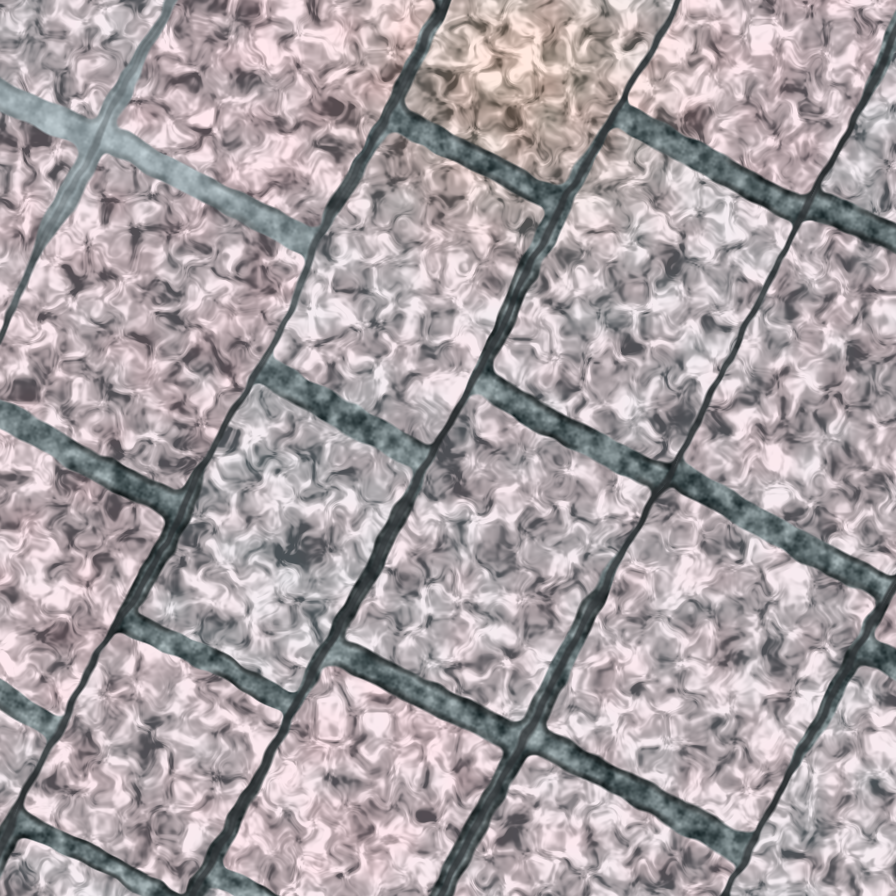
Reproduce this texture procedurally as a Shadertoy shader.

```glsl
// Speckled granite setts laid in slanting columns, with broad mortar joints
// across and narrow dark cracks between columns. Each sett is a rounded box in
// a rotated frame; layered value noise gives the grain, wear and mortar.

#define AXIS vec2(0.883, 0.470)      // across the columns, y pointing down
#define ROUNDING 0.010
#define BROAD_JOINT 0.0155           // half width of cross joints
#define CRACK vec2(0.0035, 0.0120)   // half width range of column joints
#define GRAIN 62.0
#define CONTRAST 1.55
#define RUST_SPOT vec2(0.58, 0.92)
#define STONE_DARK vec3(0.31, 0.31, 0.33)
#define STONE_MID vec3(0.66, 0.625, 0.64)
#define STONE_LIGHT vec3(0.97, 0.92, 0.94)
#define MORTAR_DARK vec3(0.37, 0.42, 0.43)
#define MORTAR_PALE vec3(0.62, 0.67, 0.69)

// Per column: left edge, phase of the cross joints, sett length
const float EDGE[7] = float[7](-0.09, 0.172, 0.445, 0.665, 0.905, 1.186, 1.43);
const float PHASE[6] = float[6](0.089, 0.082, 0.228, 0.122, 0.111, 0.180);
const float PITCH[6] = float[6](0.270, 0.324, 0.320, 0.340, 0.340, 0.340);

float hash(vec2 p) {
    vec3 q = fract(vec3(p.xyx) * 0.1031);
    q += dot(q, q.yzx + 33.33);
    return fract((q.x + q.y) * q.z);
}

float noise(vec2 p) {
    vec2 i = floor(p), f = fract(p);
    f = f * f * (3.0 - 2.0 * f);
    return mix(mix(hash(i), hash(i + vec2(1, 0)), f.x),
               mix(hash(i + vec2(0, 1)), hash(i + vec2(1, 1)), f.x), f.y);
}

float fbm(vec2 p) {
    float sum = 0.0, amp = 0.5;
    for (int i = 0; i < 3; i++) {
        sum += amp * noise(p);
        p = mat2(1.6, 1.2, -1.2, 1.6) * p + 17.3;
        amp *= 0.55;
    }
    return sum / 0.926;
}

float roundBox(vec2 p, vec2 halfSize) {
    vec2 q = abs(p) - halfSize + ROUNDING;
    return length(max(q, 0.0)) + min(max(q.x, q.y), 0.0) - ROUNDING;
}

vec3 stoneColor(vec2 uv, vec2 id, float d) {
    // Curled grain: fine noise displaced by coarser noise
    vec2 g = uv * GRAIN + 40.0 * id;
    vec2 curl = vec2(noise(g * 0.9 + 5.0), noise(g * 0.9 + 71.0)) - 0.5;
    float tone = 0.57 + CONTRAST * (fbm(g + 1.6 * curl) - 0.5);
    tone += 0.22 * (noise(g * 3.1 + curl) - 0.5);
    // Gray mineral patches and slow differences between setts
    tone -= 0.20 * smoothstep(0.55, 0.85, noise(g * 0.42 + 9.0));
    tone += 0.07 * (hash(id + 3.7) - 0.5) + 0.10 * (noise(uv * 6.0) - 0.5);
    tone += 0.05 * smoothstep(-0.022, -0.004, d);
    tone = clamp(tone, 0.0, 1.0);
    vec3 c = mix(STONE_DARK, STONE_MID, smoothstep(0.0, 0.5, tone));
    c = mix(c, STONE_LIGHT, smoothstep(0.42, 1.0, tone));
    // Pink cast, stronger on some setts, and one warm stain
    float pink = hash(id + 11.0) - 0.35 + 0.8 * (noise(g * 0.5) - 0.5);
    c += vec3(0.035, -0.015, -0.012) * pink;
    vec2 r = uv - RUST_SPOT;
    return c + vec3(0.05, -0.01, -0.07) * exp(-45.0 * dot(r, r));
}

vec3 mortarColor(vec2 uv, float d, float seam) {
    float pale = (1.0 - smoothstep(0.15, 0.55, uv.x)) * smoothstep(0.4, 0.85, uv.y);
    vec3 c = mix(MORTAR_DARK, MORTAR_PALE, pale);
    float grit = fbm(uv * 75.0);
    c += (grit - 0.48) * mix(0.75, 0.35, pale);
    // Dark gaps beside the stones and along the column seams
    float gap = (1.0 - smoothstep(0.002, 0.009, d)) * smoothstep(0.3, 0.65, noise(uv * 19.0));
    float crack = 1.0 - smoothstep(0.002, 0.006, seam);
    c *= 1.0 - (0.5 - 0.3 * pale) * gap;
    return mix(c, vec3(0.18, 0.19, 0.20), 0.75 * crack * (1.0 - 0.6 * pale));
}

void mainImage(out vec4 fragColor, in vec2 fragCoord) {
    vec2 uv = fragCoord / iResolution.y;
    float pixel = 1.0 / iResolution.y;

    // Rotated frame with uneven edges; courses tighten toward the far end
    vec2 down = vec2(uv.x, 1.0 - uv.y);
    vec2 p = vec2(dot(down, AXIS), dot(down, vec2(-AXIS.y, AXIS.x)));
    p += 0.014 * (vec2(noise(uv * 8.0), noise(uv * 8.0 + 31.0)) - 0.5);
    p += 0.005 * (vec2(noise(uv * 55.0), noise(uv * 55.0 + 31.0)) - 0.5);
    p.y += 0.25 * max(p.y - 0.52, 0.0);

    // Column and sett holding this point
    int col = 0;
    for (int i = 1; i < 6; i++) if (p.x > EDGE[i]) col = i;
    float row = (p.y - PHASE[col]) / PITCH[col];
    vec2 id = vec2(float(col), floor(row));
    float width = EDGE[col + 1] - EDGE[col];
    vec2 local = vec2(p.x - EDGE[col] - 0.5 * width, (fract(row) - 0.5) * PITCH[col]);

    float crack = mix(CRACK.x, CRACK.y, smoothstep(0.5, 0.8, noise(uv * 5.0 + 2.0)));
    float d = roundBox(local, 0.5 * vec2(width, PITCH[col]) - vec2(crack, BROAD_JOINT));
    float seam = 0.5 * width - abs(local.x);

    float soft = max(0.0018, pixel);
    vec3 c = mix(stoneColor(uv, id, d), mortarColor(uv, d, seam), smoothstep(-soft, soft, d));
    fragColor = vec4(clamp(c, 0.0, 1.0), 1.0);
}
```
